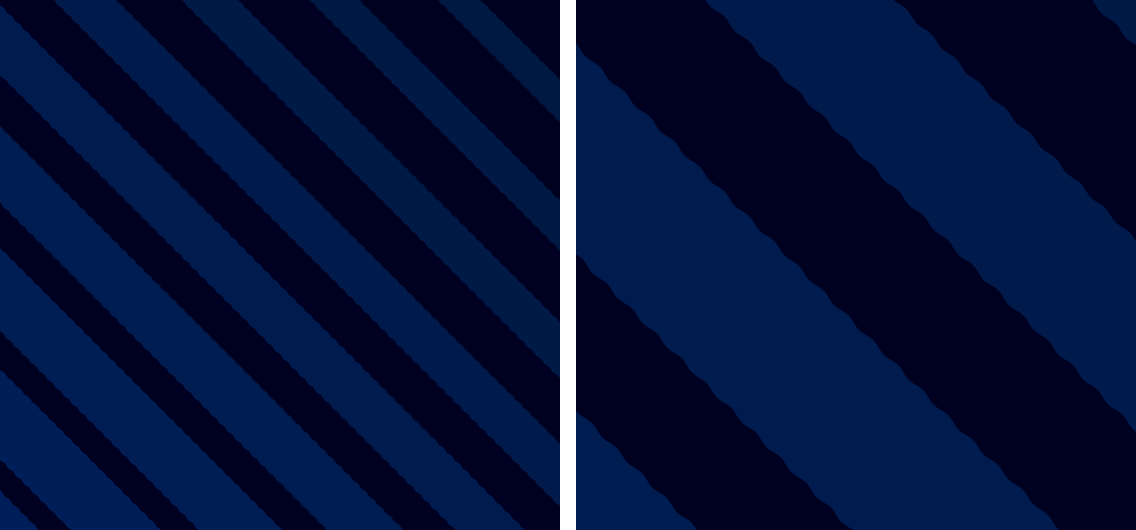
Left, the full canvas; right, a detail of the centre.
A WebGL 2 fragment shader for this pattern:

```glsl
#version 300 es
precision highp float;
// Diagonal navy stripes that widen and brighten toward the lower left corner.

uniform vec2 u_resolution;
out vec4 fragColor;

const vec3 BACKGROUND = vec3(0.0, 0.0, 0.127);
const vec3 STRIPE_BASE = vec3(0.0, 0.105, 0.293);
const vec3 STRIPE_STEP = vec3(0.0, 0.0035, 0.012);

// All lengths are fractions of the canvas width, measured along x.
const float FIRST_EDGE = 0.0951;   // lower edge of stripe zero
const float PERIOD = 0.2288;       // spacing of the lower edges
const float BASE_WIDTH = 0.1128;   // width of stripe zero
const float WIDTH_STEP = 0.0120;   // growth from one stripe to the next
const float TOOTH_LENGTH = 0.0148;
const float TOOTH_HEIGHT = 0.0012;

// Signed distance along x to a band; negative inside.
float bandDistance(float s, float low, float width) {
    return abs(s - low - 0.5 * width) - 0.5 * width;
}

// Small regular serration running along the stripe edges.
float serration(float along, float period, float height) {
    return height * sin(6.2831853 * along / period);
}

vec3 stripeColor(float index) {
    return STRIPE_BASE + STRIPE_STEP * index;
}

void main() {
    vec2 p = gl_FragCoord.xy / u_resolution.x;
    float top = u_resolution.y / u_resolution.x;

    // Diagonal axes: across the stripes and along them.
    float depth = top - p.y;
    float across = p.x - depth;
    float along = 0.5 * (p.x + depth);
    float ripple = serration(along, TOOTH_LENGTH, TOOTH_HEIGHT);
    float soft = 1.1 / u_resolution.x;

    // Stripes, from the upper right to the lower left.
    vec3 color = BACKGROUND;
    for (int i = -4; i <= 6; i++) {
        float index = float(i);
        float low = FIRST_EDGE - PERIOD * index;
        float width = BASE_WIDTH + WIDTH_STEP * index;
        float d = bandDistance(across, low, width) + ripple;
        float cover = 1.0 - smoothstep(-soft, soft, d);
        color = mix(color, stripeColor(index), cover);
    }
    fragColor = vec4(color, 1.0);
}
```
